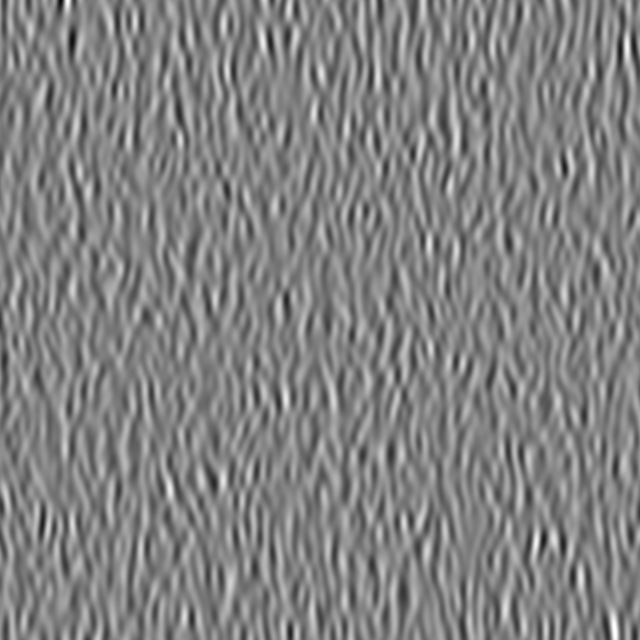
This texture is drawn by a Shadertoy shader. Its source:

```glsl
// Grey band-limited noise with fine, mostly vertical, gently crossing streaks.

const float TAU = 6.2831853;
const float CELLS = 20.0;         // grid cells across the canvas
const int WAVELETS_PER_CELL = 12;

// Three random values in 0..1 from integer coordinates.
vec3 hash3(ivec3 key) {
    uvec3 v = uvec3(key + 1000) * 1664525u + 1013904223u;
    v.x += v.y * v.z; v.y += v.z * v.x; v.z += v.x * v.y;
    v ^= v >> 16u;
    v.x += v.y * v.z; v.y += v.z * v.x; v.z += v.x * v.y;
    return vec3(v >> 8u) / 16777216.0;
}

// Sum of randomly placed wave packets, scaled to unit variance.
float streakNoise(vec2 uv) {
    vec2 p = uv * CELLS;
    ivec2 home = ivec2(floor(p));
    float sum = 0.0;
    for (int j = -1; j <= 1; j++)
    for (int i = -1; i <= 1; i++) {
        ivec2 cell = home + ivec2(i, j);
        // Streaks lengthen a little towards the top and bottom.
        float edge = abs((float(cell.y) + 0.5) / CELLS * 2.0 - 1.0);
        float slant = mix(15.0, 9.0, edge * edge);
        for (int k = 0; k < WAVELETS_PER_CELL; k++) {
            vec3 place = hash3(ivec3(cell, k));
            vec3 shape = hash3(ivec3(cell, k + 100));
            vec2 d = p - vec2(cell) - place.xy;
            float window = max(1.0 - dot(d, d), 0.0);
            vec2 frequency = vec2(mix(20.0, 55.0, shape.x),
                                  slant * (2.0 * shape.y - 1.0));
            float wave = cos(TAU * (dot(frequency, d / CELLS) + place.z));
            sum += window * window * window * wave * mix(0.5, 1.4, shape.z);
        }
    }
    return sum / sqrt(0.224 * float(WAVELETS_PER_CELL));
}

void mainImage(out vec4 fragColor, in vec2 fragCoord) {
    vec2 uv = fragCoord / iResolution.y;

    // Contrast rises slightly towards the top and bottom.
    float edge = abs(2.0 * uv.y - 1.0);
    float contrast = mix(0.1, 0.122, edge * edge);

    float grey = 0.51 + contrast * streakNoise(uv);
    fragColor = vec4(vec3(clamp(grey, 0.0, 1.0)), 1.0);
}
```
